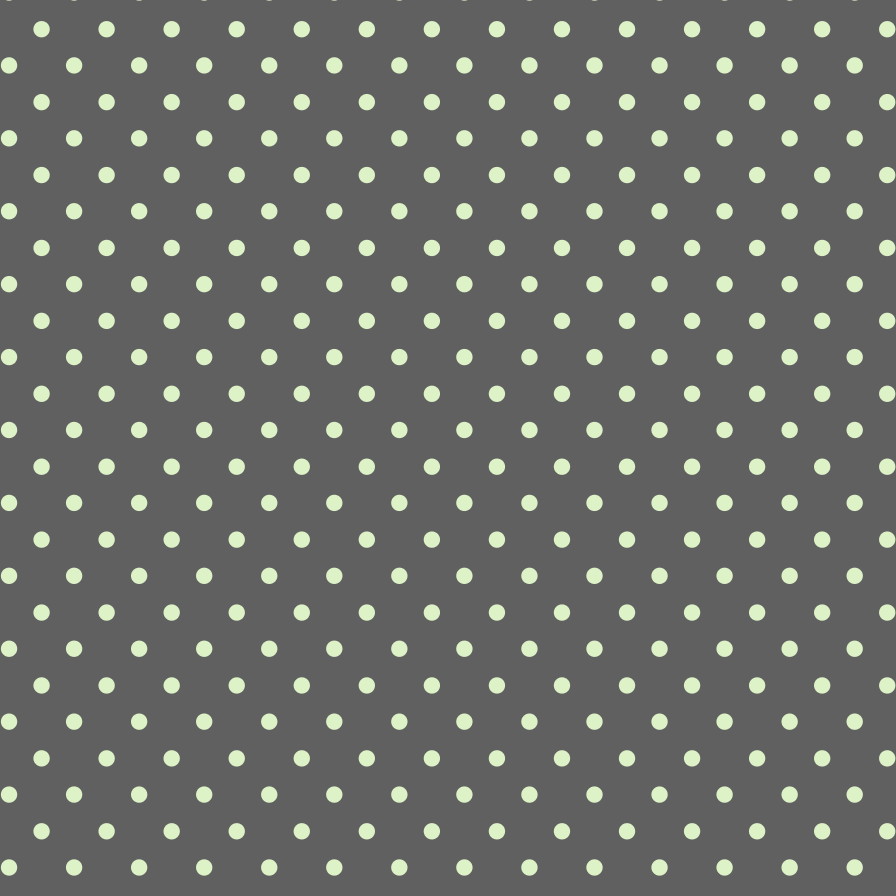
Write a Shadertoy shader that draws this pattern.

```glsl
// Staggered polka dots: small pale green discs on flat mid grey.
// Two identical rectangular lattices, offset by about half a cell, are
// each folded to one cell; the nearer disc gives the signed distance.

// Signed distance to the discs of one lattice, one of them centred at origin.
float dotLattice(vec2 p, vec2 origin) {
    vec2 period = vec2(0.0726, 0.08138);
    vec2 cell = (fract((p - origin) / period + 0.5) - 0.5) * period;
    return length(cell) - 0.0091;
}

void mainImage(out vec4 fragColor, in vec2 fragCoord) {
    vec2 p = fragCoord / iResolution.y;
    float pixel = 1.0 / iResolution.y;

    // Both sets of rows, anchored near the upper left corner
    float dist = min(dotLattice(p, vec2(0.0464, 0.9674)),
                     dotLattice(p, vec2(0.0101, 0.9270)));

    // Edge coverage over one pixel
    float coverage = clamp(0.5 - dist / pixel, 0.0, 1.0);
    vec3 ground = vec3(0.378);
    vec3 paleGreen = vec3(0.87, 0.95, 0.78);
    fragColor = vec4(mix(ground, paleGreen, coverage), 1.0);
}
```
